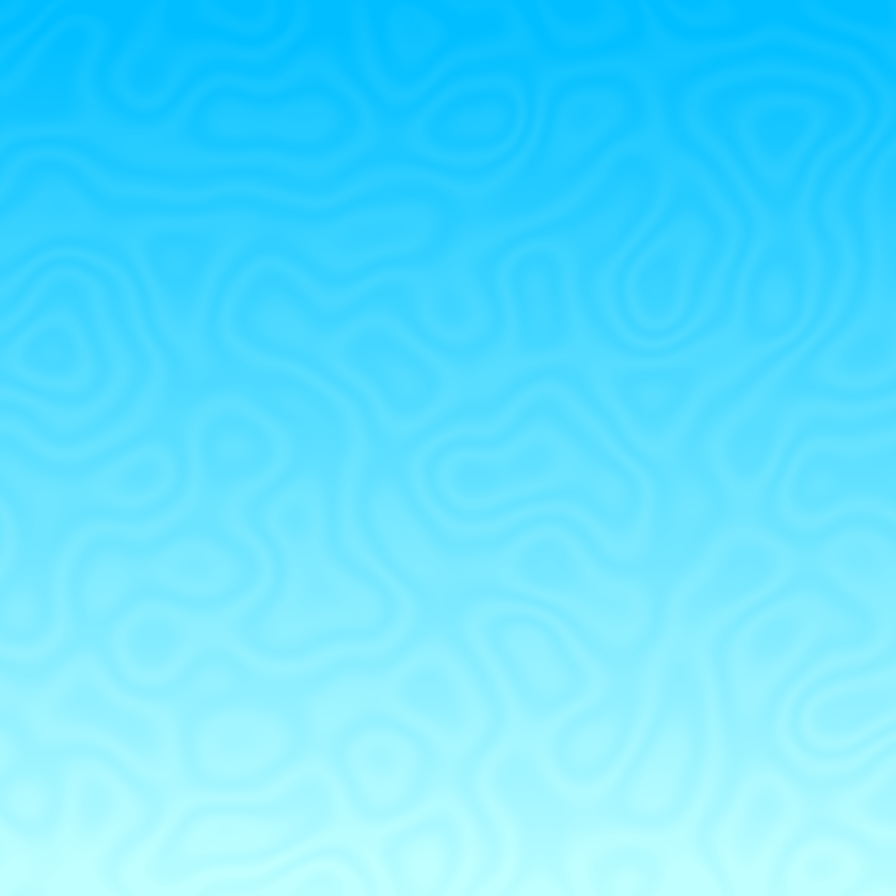
Write a Shadertoy shader that draws this background.

```glsl
// Sunlit shallow water: a pale-to-azure vertical gradient with soft contour ripples.

#define CELLS 7.5            // noise cells along the canvas height
#define DETAIL 0.10          // strength of the finer noise layer
#define RINGS 22.0           // contour frequency across the noise range
#define RIPPLE 0.034         // gradient shift caused by a ripple
#define SEED vec2(13.0, 37.0)
#define SHALLOW vec3(0.75, 1.00, 1.0)
#define MIDDLE vec3(0.38, 0.88, 1.0)
#define DEEP vec3(0.00, 0.745, 1.0)

// Sine-free hash in [0, 1)
float hash(vec2 cell) {
    vec3 p = fract(cell.xyx * 0.1031);
    p += dot(p, p.yzx + 33.33);
    return fract((p.x + p.y) * p.z);
}

// Unit gradient at a lattice point
vec2 latticeGradient(vec2 cell) {
    float angle = 6.2832 * hash(cell);
    return vec2(cos(angle), sin(angle));
}

// Gradient noise with quintic interpolation
float gradientNoise(vec2 p) {
    vec2 cell = floor(p);
    vec2 local = p - cell;
    vec2 blend = local * local * local * (local * (local * 6.0 - 15.0) + 10.0);
    float corner[4];
    for (int i = 0; i < 4; i++) {
        vec2 offset = vec2(i & 1, i >> 1);
        corner[i] = dot(latticeGradient(cell + offset), local - offset);
    }
    return mix(mix(corner[0], corner[1], blend.x),
               mix(corner[2], corner[3], blend.x), blend.y);
}

// Height of the water surface
float surface(vec2 p) {
    return gradientNoise(p) + DETAIL * gradientNoise(p * 2.0 + 5.3);
}

// Water colour from shallow (0) to deep (1)
vec3 waterColor(float depth) {
    float d = clamp(depth, 0.0, 1.0);
    return d < 0.5 ? mix(SHALLOW, MIDDLE, d * 2.0)
                   : mix(MIDDLE, DEEP, d * 2.0 - 1.0);
}

void mainImage(out vec4 fragColor, in vec2 fragCoord) {
    vec2 uv = fragCoord / iResolution.xy;
    vec2 p = fragCoord / iResolution.y * CELLS + SEED;

    // Contours of the surface lighten or darken the base gradient
    float ripple = sin(surface(p) * RINGS);
    fragColor = vec4(waterColor(uv.y - RIPPLE * ripple), 1.0);
}
```
